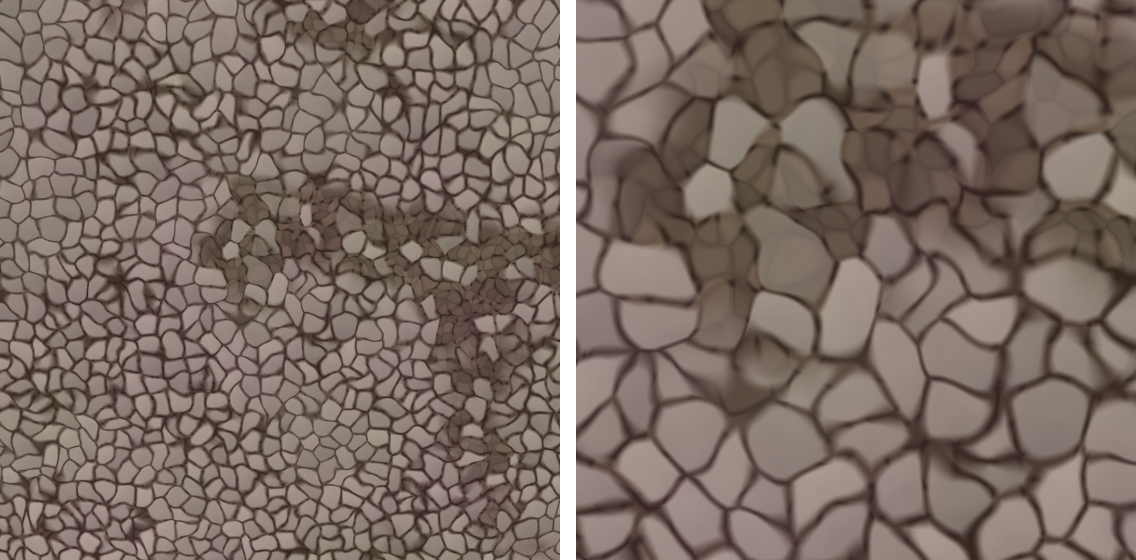
Left, the full canvas; right, a detail of the centre.
A WebGL 1 fragment shader for this texture:

```glsl
precision highp float;
uniform vec2 u_resolution;

const vec3 SHADOW = vec3(0.21, 0.145, 0.125);
const vec3 SOIL = vec3(0.40, 0.325, 0.275);
const vec3 STONE = vec3(0.645, 0.585, 0.55);

vec2 hash2(vec2 p) {
  vec3 q = fract(vec3(p.xyx) * vec3(0.1031, 0.1030, 0.0973));
  q += dot(q, q.yzx + 33.33);
  return fract((q.xx + q.yz) * q.zy);
}

float noise(vec2 p) {
  vec2 cell = floor(p);
  vec2 f = fract(p);
  f = f * f * (3.0 - 2.0 * f);
  float low = mix(hash2(cell).x, hash2(cell + vec2(1.0, 0.0)).x, f.x);
  float high = mix(hash2(cell + vec2(0.0, 1.0)).x, hash2(cell + 1.0).x, f.x);
  return mix(low, high, f.y);
}

float fbm(vec2 p) {
  float sum = 0.0;
  float weight = 0.5;
  for (int i = 0; i < 4; i++) {
    sum += weight * noise(p);
    p = p * 2.03 + 17.3;
    weight *= 0.5;
  }
  return sum / 0.9375;
}

// Turned and stretched cells: x gap to neighbour, y centre distance,
// z random value of the grain, w light falling from the upper left
vec4 grains(vec2 p, float seed) {
  vec2 base = floor(p);
  float nearest = 9.0;
  float second = 9.0;
  float id = 0.0;
  float light = 0.0;
  for (int j = -2; j <= 2; j++) {
    for (int i = -2; i <= 2; i++) {
      vec2 cell = base + vec2(float(i), float(j));
      vec2 place = hash2(cell + seed);
      vec2 kind = hash2(cell + seed + 71.7);
      vec2 d = p - cell - 0.08 - 0.84 * place;
      float angle = 3.1416 * kind.x;
      float c = cos(angle);
      float s = sin(angle);
      float stretch = mix(1.0, 1.4, kind.y);
      vec2 turned = vec2(c * d.x + s * d.y, c * d.y - s * d.x);
      float dist = length(turned * vec2(stretch, 1.0 / stretch));
      if (dist < nearest) {
        second = nearest;
        nearest = dist;
        id = fract(kind.x * 7.0 + place.y * 3.0);
        light = dot(d, vec2(-0.5, 0.85));
      } else {
        second = min(second, dist);
      }
    }
  }
  return vec4(second - nearest, nearest, id, light);
}

// Rounded top of a grain, falling to zero in the gaps
float grainBody(vec4 grain, float gapWidth) {
  float edge = smoothstep(-0.02, gapWidth, grain.x);
  return edge * (1.0 - smoothstep(0.58, 0.9, grain.y));
}

void main() {
  vec2 uv = gl_FragCoord.xy / u_resolution;

  // Grains grow a little towards the top
  vec2 p = (uv - 0.5) * mix(31.0, 25.5, uv.y) + 60.0;
  vec2 bend = vec2(noise(p * 1.4), noise(p * 1.4 + 43.0)) - 0.5;
  p += 0.38 * bend;

  // Broad fields: bare soil, tightly set stones, gap width
  float soil = smoothstep(0.57, 0.73, fbm(uv * 4.2 + vec2(8.3, 2.7)));
  float crowding = smoothstep(0.42, 0.68, fbm(uv * 5.0 + 31.0));
  float gapWidth = mix(0.33, 0.21, crowding);

  // Small dim chips lying in the gaps
  vec4 chip = grains(p * 1.75 + 9.0, 137.0);
  float chipBody = grainBody(chip, 0.35);
  vec3 chipColor = SOIL * mix(0.78, 1.2, chip.z);
  vec3 color = mix(SHADOW, chipColor, chipBody * mix(0.5, 0.85, soil));

  // Pale stones, some of them sunk into the soil
  vec4 stone = grains(p, 11.0);
  float body = grainBody(stone, gapWidth);
  float tone = mix(0.87, 1.03, stone.z) + 0.09 * stone.w;
  tone += 0.06 * (fbm(p * 2.2) - 0.5);
  vec3 stoneColor = STONE * tone;
  float sunk = soil * smoothstep(0.2, 0.55, fract(stone.z * 5.3));
  stoneColor = mix(stoneColor, SOIL * mix(0.8, 1.15, chip.z), 0.8 * sunk);
  color = mix(color, stoneColor, body * (1.0 - 0.35 * sunk));

  // Soft filling where stones touch, then faint colour drift and haze
  color = mix(color, STONE * 0.87, 0.2 * crowding * (1.0 - soil));
  float drift = fbm(uv * 9.0 + 5.0) - 0.5;
  color += drift * vec3(-0.025, 0.03, -0.025);
  color *= 0.97 + 0.12 * (fbm(uv * 3.0 + 70.0) - 0.5);
  gl_FragColor = vec4(clamp(color, 0.0, 1.0), 1.0);
}
```
